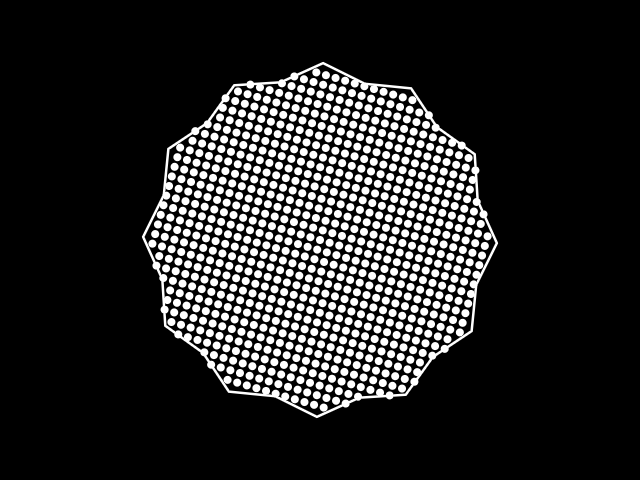
Give the GLSL for this background, as a Shadertoy shader.

```glsl
// A twelve-pointed star outline filled with a tilted lattice of white dots on black.

const float PI = 3.14159265;
const vec3 BACKGROUND = vec3(0.0);
const vec3 INK = vec3(1.0);

vec2 rotate(vec2 p, float angle) {
    float c = cos(angle), s = sin(angle);
    return vec2(c * p.x - s * p.y, s * p.x + c * p.y);
}

// Signed distance to a star with one tip in the direction tipAngle; negative inside.
float starDistance(vec2 p, float points, float tipRadius, float valleyRadius, float tipAngle) {
    float halfSector = PI / points;
    float angle = atan(p.y, p.x) - tipAngle;
    float folded = abs(mod(angle + halfSector, 2.0 * halfSector) - halfSector);
    vec2 q = length(p) * vec2(cos(folded), sin(folded));

    vec2 tip = vec2(tipRadius, 0.0);
    vec2 valley = valleyRadius * vec2(cos(halfSector), sin(halfSector));
    vec2 edge = valley - tip;
    vec2 toPoint = q - tip;
    float along = clamp(dot(toPoint, edge) / dot(edge, edge), 0.0, 1.0);
    float side = edge.x * toPoint.y - edge.y * toPoint.x;
    return length(toPoint - edge * along) * (side > 0.0 ? -1.0 : 1.0);
}

// Star shared by the outline and the dot mask.
float frame(vec2 p) {
    return starDistance(p, 12.0, 0.3685, 0.3385, radians(89.0));
}

// Centre of the lattice cell that holds p.
vec2 nearestDot(vec2 p, float spacing, float tilt) {
    vec2 cell = floor(rotate(p, -tilt) / spacing + 0.5);
    return rotate(cell * spacing, tilt);
}

// Smooth coverage of a shape, one pixel wide at the edge.
float coverage(float dist, float pixel) {
    return clamp(0.5 - dist / pixel, 0.0, 1.0);
}

void mainImage(out vec4 fragColor, in vec2 fragCoord) {
    vec2 p = (fragCoord - 0.5 * iResolution.xy) / iResolution.y;
    float pixel = 1.0 / iResolution.y;

    // Whole dots, kept when their centres lie inside the star
    float spacing = 1.0 / 48.0;
    vec2 center = nearestDot(p, spacing, radians(-16.1));
    float dots = coverage(length(p - center) - 0.4 * spacing, pixel);
    dots *= step(frame(center), 0.0);

    // Star outline
    float outline = coverage(abs(frame(p)) - 0.0026, pixel);

    fragColor = vec4(mix(BACKGROUND, INK, max(dots, outline)), 1.0);
}
```
